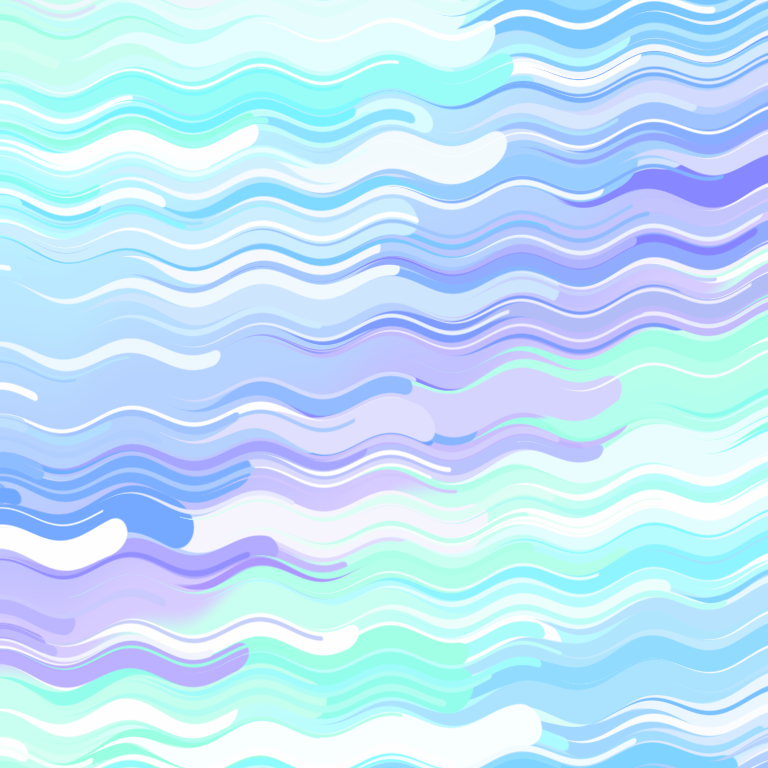
Reproduce this pattern procedurally as a three.js fragment shader.

```glsl
// Layered pastel brush strokes that follow a shared sine ripple.
// Each stroke has a round head on the right and a thin frayed tail on the left;
// its hue comes from a diagonal mint-cyan-blue-violet cycle, tinted towards white.
varying vec2 vUv;

const float TAU = 6.2831853;
const float EDGE = 0.0014;      // half width of the smoothed stroke edge
const float CELL_WIDTH = 0.55;  // one stroke head per cell and row

vec4 hash4(vec3 key) {
  vec4 q = fract(key.xyzx * vec4(0.1031, 0.1030, 0.0973, 0.1099));
  q += dot(q, q.wzxy + 33.33);
  return fract((q.xxyz + q.yzzw) * q.zywx);
}

// Gradient noise, about -0.7 to 0.7
float cornerSlope(vec2 corner, vec2 offset) {
  float angle = TAU * hash4(vec3(corner, 7.0)).x;
  return dot(vec2(cos(angle), sin(angle)), offset);
}

float gradientNoise(vec2 p) {
  vec2 i = floor(p), f = fract(p);
  vec2 u = f * f * f * (f * (f * 6.0 - 15.0) + 10.0);
  vec2 e = vec2(1.0, 0.0);
  float low = mix(cornerSlope(i, f), cornerSlope(i + e, f - e), u.x);
  float high = mix(cornerSlope(i + e.yx, f - e.yx), cornerSlope(i + 1.0, f - 1.0), u.x);
  return mix(low, high, u.y);
}

// Cyclic palette: mint, cyan, sky, blue, indigo, violet, mint
vec3 palette(float phase) {
  float t = fract(phase);
  vec3 mint = vec3(0.58, 1.0, 0.88);
  vec3 c = mix(mint, vec3(0.45, 0.98, 1.0), smoothstep(0.05, 0.22, t));
  c = mix(c, vec3(0.46, 0.82, 1.0), smoothstep(0.25, 0.42, t));
  c = mix(c, vec3(0.43, 0.65, 1.0), smoothstep(0.42, 0.62, t));
  c = mix(c, vec3(0.52, 0.51, 1.0), smoothstep(0.66, 0.80, t));
  c = mix(c, vec3(0.69, 0.60, 1.0), smoothstep(0.80, 0.92, t));
  return mix(c, mint, smoothstep(0.93, 0.97, t));
}

// Position in the colour cycle: downwards, and faster to the right
float huePhase(vec2 p) {
  return (1.0 - p.y) / 0.93 + 0.55 * pow(clamp(p.x, 0.0, 1.0), 1.3);
}

// Straightens the rippled, slightly rising stroke paths
vec2 unripple(vec2 p) {
  float ripple = 0.013 * cos(TAU * p.x / 0.169);
  float rise = 0.055 * p.x * p.x;
  float drift = 0.012 * gradientNoise(p * vec2(2.5, 3.0) + 4.0);
  return vec2(p.x, p.y - ripple - rise - drift);
}

// Signed distance to a stroke that ends in a round head and tapers backwards
float strokeDistance(vec2 p, vec2 head, float len, float radius, float bend, float bristle) {
  float s = (head.x - p.x) / len;
  float tail = smoothstep(0.35, 1.0, s);
  float thickness = radius * (1.0 - tail) + 0.007 * bristle * tail * step(s, 1.0);
  float ahead = max(p.x - head.x + radius, 0.0);
  return length(vec2(ahead, p.y - head.y - bend * tail)) - thickness + 2.0 * EDGE * tail;
}

// Paints one layer of scattered strokes over the given colour
vec3 paintLayer(vec3 color, vec2 p, float rowHeight, vec2 radii, float density,
                float seed, float bristle) {
  float firstRow = floor(p.y / rowHeight - 0.5);
  float firstCell = floor(p.x / CELL_WIDTH);
  float narrowing = mix(0.45, 1.0, smoothstep(0.0, 0.3, p.x));
  for (int j = 0; j < 2; j++) {
    for (int i = 0; i < 3; i++) {
      vec2 id = vec2(firstCell + float(i), firstRow + float(j));
      vec4 place = hash4(vec3(id + 19.0, seed));
      vec4 look = hash4(vec3(id + 53.0, seed + 0.5));
      if (look.x > density) continue;

      vec2 head = vec2((id.x + place.x) * CELL_WIDTH,
                       (id.y + 0.5 + 0.4 * (place.y - 0.5)) * rowHeight);
      float len = mix(0.35, 0.95, place.z);
      float radius = mix(radii.x, radii.y, place.w * place.w) * narrowing;
      float bend = 0.2 * rowHeight * (look.y - 0.5);
      float d = strokeDistance(p, head, len, radius, bend, bristle);

      vec2 middle = head - vec2(0.4 * len, 0.0);
      vec3 hue = palette(huePhase(middle) + 0.14 * (look.z - 0.5));
      vec3 paint = mix(hue, vec3(0.995), min(1.0, 1.12 * look.w));
      color = mix(color, paint, 1.0 - smoothstep(-EDGE, EDGE, d));
    }
  }
  return color;
}

void main() {
  vec2 p = unripple(vUv);
  float bristle = gradientNoise(p * vec2(5.0, 120.0));
  vec3 color = mix(palette(huePhase(p)), vec3(1.0), 0.5);

  // Broad strokes, from coarse rows to finer ones
  for (int i = 0; i < 8; i++) {
    float level = float(i);
    float rowHeight = mix(0.085, 0.05, level / 7.0);
    vec2 radii = rowHeight * vec2(0.1, 0.52);
    color = paintLayer(color, p + 0.013 * level, rowHeight, radii, 0.6, level * 3.7 + 1.0, bristle)
          ;
  }
  // Thin streaks on top
  for (int i = 0; i < 3; i++) {
    float level = float(i);
    color = paintLayer(color, p, 0.031 + 0.004 * level, vec2(0.002, 0.007), 0.4,
                       level * 5.3 + 61.0, bristle);
  }
  gl_FragColor = vec4(color, 1.0);
}
```
